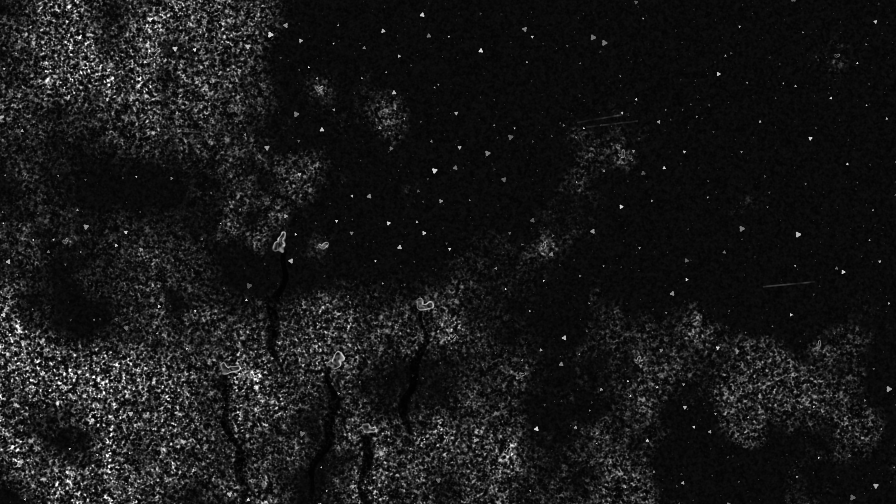
Write a Shadertoy shader that draws this texture.

```glsl
// Worn black plaster: gritty pale patches, scattered dust, blistered flakes and dark cracks.

const float BASE_BLACK     = 0.014;
const float BASE_GRAIN     = 0.046;
const float PATCH_STRENGTH = 0.92;
const float GRAIN_FREQ     = 187.0;
const float SPECK_CELL     = 0.052;
const float DUST_CELL      = 0.021;
const float FLAKE_CELL     = 0.19;
const int   BLISTERS       = 5;
const int   SCRATCHES      = 5;

float hash(vec2 p) {
    vec3 q = fract(vec3(p.xyx) * 0.1031);
    q += dot(q, q.yzx + 33.33);
    return fract((q.x + q.y) * q.z);
}

vec2 hash2(vec2 p) { return vec2(hash(p + 3.7), hash(p + 71.3)); }

mat2 rotation(float a) { return mat2(cos(a), sin(a), -sin(a), cos(a)); }

float noise(vec2 p) {
    vec2 i = floor(p), f = fract(p);
    f = f * f * (3.0 - 2.0 * f);
    return mix(mix(hash(i), hash(i + vec2(1, 0)), f.x),
               mix(hash(i + vec2(0, 1)), hash(i + vec2(1, 1)), f.x), f.y);
}

float fbm(vec2 p) {
    float sum = 0.0, amp = 0.5;
    for (int i = 0; i < 5; i++) {
        sum += amp * noise(p);
        p = rotation(0.6) * p * 2.1 + 17.0;
        amp *= 0.55;
    }
    return sum / 1.055;
}

float fineGrain(vec2 p) {
    float n = noise(rotation(0.5) * p * GRAIN_FREQ + 300.0)
            + noise(rotation(1.1) * p * GRAIN_FREQ * 1.75 + 700.0);
    return clamp((n * 0.5 - 0.5) * 1.4 + 0.5, 0.0, 1.0);
}

float capsule(vec2 p, vec2 a, vec2 b, float r) {
    vec2 ab = b - a;
    return length(p - a - ab * clamp(dot(p - a, ab) / dot(ab, ab), 0.0, 1.0)) - r;
}

// Where the gritty wear lies: left side, lower middle, stray islands
float wear(vec2 p) {
    float wobble = (fbm(p * 6.0 + 5.0) - 0.5) * 0.35;
    float left = 1.0 - smoothstep(0.36, 0.52, p.x + wobble);
    left *= 0.3 + 0.7 * smoothstep(0.08, 0.28, abs(p.y - 0.56) + wobble * 0.5);
    float lower = (1.0 - smoothstep(0.36, 0.5, p.y + wobble))
                * (1.0 - smoothstep(0.9, 1.12, p.x + wobble));
    float islands = smoothstep(0.6, 0.76, fbm(p * 4.2 + 31.0));
    float ragged = smoothstep(0.3, 0.72, fbm(p * 8.0));
    float streaks = 0.65 + 0.7 * noise(p * vec2(55.0, 5.0));
    return max(max(left, 0.75 * lower) * ragged * streaks, 0.55 * islands);
}

// Cellular dots: one random speck in a share of the cells
float specks(vec2 p, float cell, float share, vec2 radii, float px) {
    vec2 id = floor(p / cell);
    float light = 0.0;
    for (int k = 0; k < 9; k++) {
        vec2 c = id + vec2(k % 3, k / 3) - 1.0;
        vec2 d = p - (c + hash2(c)) * cell;
        float size = hash(c + 19.0);
        float r = mix(radii.x, radii.y, size * size * size);
        r *= 1.0 + 0.25 * sin(3.0 * atan(d.y, d.x + 1e-5) + size * 40.0);
        float dot_ = 1.0 - smoothstep(r - 0.6 * px, r + 0.6 * px, length(d));
        light = max(light, dot_ * step(hash(c + 47.0), share) * mix(0.35, 1.0, hash(c + 5.0)));
    }
    return light;
}

// Two joined lobes with a lit rim; x = light, y = cover
vec2 blister(vec2 p, float size, float seed, float px) {
    p = rotation((hash(vec2(seed, 2.0)) - 0.5) * 1.6) * p;
    p += (vec2(noise(p * 90.0 + seed), noise(p * 90.0 + seed + 40.0)) - 0.5) * size * 0.5;
    float d = min(capsule(p, vec2(0), vec2(0.7, 0.9) * size, 0.42 * size),
                  capsule(p, vec2(0), vec2(-0.5, 0.35) * size, 0.38 * size));
    float rim = smoothstep(-0.26 * size, -0.04 * size, d);
    float texture_ = noise(p * 210.0 + seed * 7.0);
    float side = smoothstep(-0.8, 0.9, (p.x + p.y) / size);
    float light = mix(0.16, 0.72, rim * (0.4 + 0.6 * side)) + 0.4 * (texture_ - 0.35);
    return vec2(light, 1.0 - smoothstep(-px, px, d));
}

void mainImage(out vec4 fragColor, in vec2 fragCoord) {
    vec2 p = fragCoord / iResolution.y;
    float px = 1.0 / iResolution.y;
    float grain = fineGrain(p);

    // Grit
    float tone = BASE_BLACK + BASE_GRAIN * grain + PATCH_STRENGTH * wear(p) * pow(grain, 2.5);

    // Dust and specks
    tone = max(tone, 0.32 * specks(p, DUST_CELL, 0.3, vec2(0.001, 0.0022), px));
    tone = max(tone, 0.85 * specks(p, SPECK_CELL, 0.45, vec2(0.0016, 0.0052), px));

    // Faint scratches
    for (int i = 0; i < SCRATCHES; i++) {
        vec2 seed = vec2(float(i), 8.0);
        vec2 a = hash2(seed) * vec2(1.78, 1.0);
        vec2 b = a + vec2(0.1, 0.07 * (hash(seed + 2.0) - 0.6));
        float line = 1.0 - smoothstep(0.0, 1.2 * px, capsule(p, a, b, 0.0004));
        tone += 0.2 * line * noise(p * 80.0);
    }

    // Small flakes, each in a halo of grit
    vec2 cell = floor(p / FLAKE_CELL);
    vec2 q = p - (cell + 0.25 + 0.5 * hash2(cell)) * FLAKE_CELL;
    float present = step(hash(cell + 12.0), 0.32);
    float halo = exp(-dot(q, q) / 0.0006) * smoothstep(0.35, 0.7, fbm(p * 35.0));
    tone += present * halo * 0.6 * grain * grain;
    vec2 flake = blister(q, mix(0.005, 0.011, hash(cell + 9.0)), hash(cell) * 50.0, px);
    tone = mix(tone, flake.x, flake.y * present);

    // Large blisters with cracks running down from them
    for (int i = 0; i < BLISTERS; i++) {
        float n = float(i);
        vec2 center = mix(vec2(0.45, 0.12), vec2(0.9, 0.6),
                          fract(vec2(0.618, 0.755) * n + vec2(0.0, 0.3)));
        vec2 d = p - center;
        float bend = 0.012 * sin(d.y * 23.0 + n) + 0.006 * sin(d.y * 71.0) + 0.12 * d.y * (n - 1.5) * 0.5;
        float width = 0.013 * noise(vec2(p.y * 25.0, n)) + 0.003;
        float crack = (1.0 - smoothstep(width * 0.5, width, abs(d.x - bend)))
                    * smoothstep(-0.32, -0.2, d.y) * (1.0 - smoothstep(-0.01, 0.0, d.y));
        tone *= 1.0 - 0.8 * crack;
        vec2 blob = blister(d, mix(0.014, 0.021, hash(vec2(n, 4.0))), n * 3.0 + 1.0, px);
        tone = mix(tone, blob.x, blob.y);
    }

    fragColor = vec4(vec3(clamp(tone, 0.0, 1.0)), 1.0);
}
```
